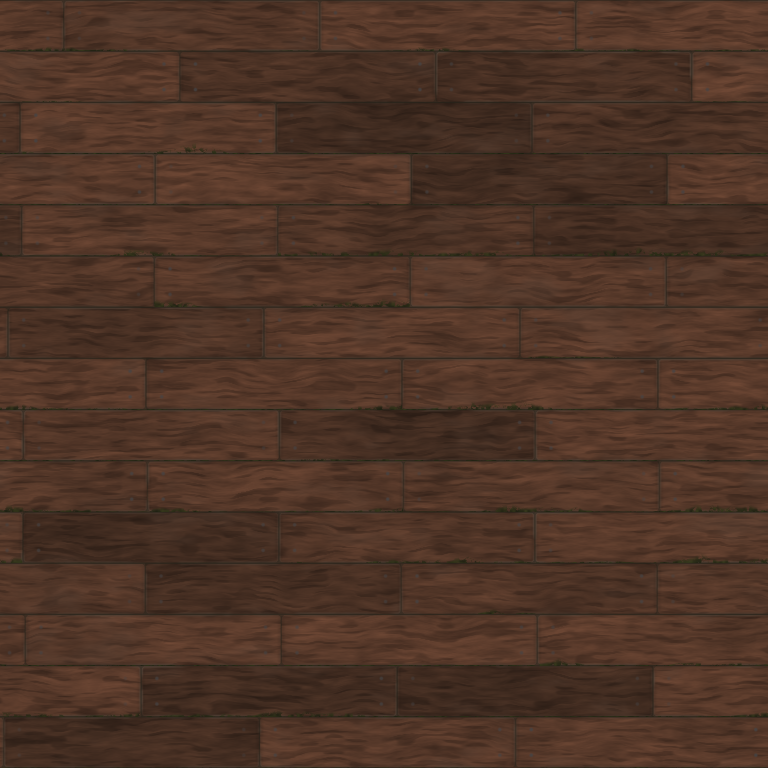
A Shadertoy shader for this texture:

```glsl
// Weathered brown wooden planks in 15 staggered rows of 3, with nails, worn rims and moss.

float hash(vec2 p) {
    vec3 q = fract(p.xyx * 0.1031);
    q += dot(q, q.yzx + 33.33);
    return fract((q.x + q.y) * q.z);
}

float noise(vec2 p) {
    vec2 i = floor(p), f = fract(p);
    f = f * f * (3.0 - 2.0 * f);
    return mix(mix(hash(i), hash(i + vec2(1, 0)), f.x),
               mix(hash(i + vec2(0, 1)), hash(i + vec2(1, 1)), f.x), f.y);
}

float fbm(vec2 p) {
    float sum = 0.0, amp = 0.5;
    for (int i = 0; i < 4; i++) {
        sum += amp * noise(p);
        p = p * 2.03 + 17.3;
        amp *= 0.5;
    }
    return sum / 0.9375;
}

float roundedBox(vec2 p, vec2 halfSize, float radius) {
    vec2 q = abs(p) - halfSize + radius;
    return length(max(q, 0.0)) + min(max(q.x, q.y), 0.0) - radius;
}

void mainImage(out vec4 fragColor, in vec2 fragCoord) {
    vec2 uv = fragCoord / iResolution.xy;
    float pixel = 1.0 / iResolution.y;
    vec2 size = vec2(1.0 / 3.0, 1.0 / 15.0);

    // Rows count from the top; alternate rows shift by half a plank plus some jitter
    vec2 grid = vec2(uv.x, 1.0 - uv.y) / size;
    float row = floor(grid.y);
    float stagger = 0.01 + 0.5 * mod(row, 2.0) + 0.11 * hash(vec2(row, 4.0));
    if (row < 2.0) stagger += 0.18;
    grid.x -= stagger;
    vec2 id = vec2(mod(floor(grid.x), 3.0), row);
    vec2 local = fract(grid) * size;
    vec2 centered = local - 0.5 * size;
    float seed = hash(id + 7.0);
    vec2 woodPos = local + vec2(seed * 19.0, hash(id + 31.0) * 11.0);

    // Plank tone with broad stains
    float stain = fbm(woodPos * vec2(9.0, 22.0));
    float tone = smoothstep(0.0, 0.6, hash(id + 53.0)) * 0.75 + (stain - 0.5) * 0.7 + 0.12;
    vec3 color = mix(vec3(0.245, 0.165, 0.122), vec3(0.365, 0.237, 0.174), clamp(tone, 0.0, 1.0));

    // Wavy grain: soft bands, fine fibres and short dark cracks
    vec2 grainPos = woodPos;
    grainPos.y += 0.012 * (noise(woodPos * vec2(16.0, 24.0)) - 0.5)
                + 0.003 * (noise(woodPos * vec2(60.0, 90.0)) - 0.5);
    float bands = fbm(grainPos * vec2(14.0, 95.0));
    float fibres = fbm(grainPos * vec2(38.0, 230.0));
    float cracks = smoothstep(0.6, 0.8, noise(grainPos * vec2(32.0, 270.0) + 40.0));
    color *= 1.0 + 0.28 * (bands - 0.5) + 0.42 * (fibres - 0.5);
    color *= 1.0 - 0.16 * cracks;

    // Dusty grey patches
    float dust = smoothstep(0.55, 0.85, fbm(woodPos * vec2(14.0, 30.0) + 80.0));
    color = mix(color, vec3(0.36, 0.27, 0.22), 0.3 * dust);

    // Four blue-grey nails, a pair near each end
    vec2 nailPos = abs(centered) - vec2(0.5 * size.x - 0.0205, 0.25 * size.y);
    float nail = 1.0 - smoothstep(0.0022 - pixel, 0.0022 + pixel, length(nailPos));
    color = mix(color, vec3(0.27, 0.265, 0.27), nail * (0.3 + 0.5 * hash(id + 91.0)));

    // Pale worn rim around a thin dark gap
    float inset = -roundedBox(centered, 0.5 * size, 0.005);
    float wear = smoothstep(0.2, 0.7, fbm(uv * vec2(32.0, 45.0) + 5.0));
    float rim = 1.0 - smoothstep(0.0021 - pixel, 0.0026 + pixel, inset);
    color = mix(color, vec3(0.37, 0.30, 0.25), rim * wear * (0.35 + 0.5 * seed));
    float grime = 1.0 - smoothstep(0.0, 0.007, inset);
    color *= 1.0 - 0.12 * grime;
    float rowGap = 0.5 * size.y - abs(centered.y);
    float gap = 1.0 - smoothstep(0.0009 - pixel * 0.7, 0.0009 + pixel * 0.7, rowGap);
    float joint = 1.0 - smoothstep(0.0004, 0.0004 + pixel, inset);
    color = mix(color, vec3(0.15, 0.135, 0.10), max(gap * 0.75, joint * 0.45));

    // Moss clumps growing up from the lower edge of some planks
    float rise = size.y - local.y;
    float clump = smoothstep(0.42, 0.85, fbm(woodPos.xx * vec2(11.0, 3.0)));
    clump *= smoothstep(0.3, 0.8, hash(id + 120.0)) * mix(1.0, 0.5, row / 14.0);
    float reach = 0.001 + 0.018 * clump * (0.3 + noise(vec2(woodPos.x * 85.0, row)));
    float speckle = fbm(uv * 190.0);
    float moss = (1.0 - smoothstep(0.2 * reach, reach, rise)) * smoothstep(0.36, 0.58, speckle);
    vec3 mossColor = mix(vec3(0.10, 0.115, 0.06), vec3(0.20, 0.22, 0.10), noise(uv * 260.0));
    color = mix(color, mossColor, 0.85 * moss);

    fragColor = vec4(color, 1.0);
}
```
